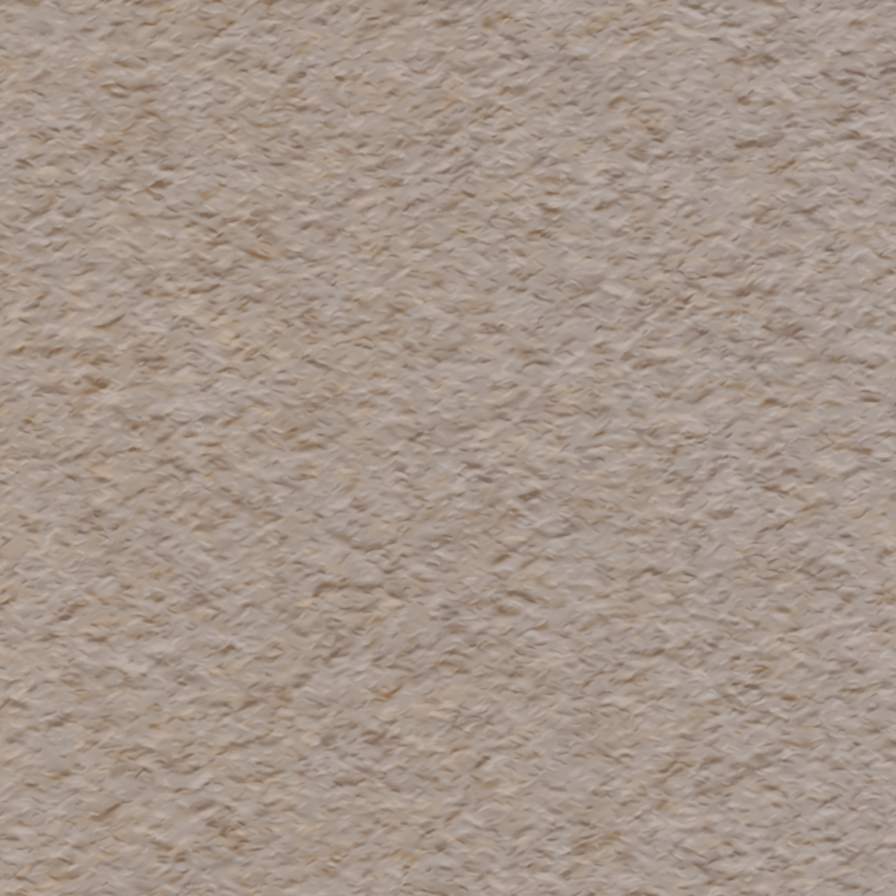
This texture is drawn by a Shadertoy shader. Its source:

```glsl
const vec3 BASE  = vec3(0.655, 0.597, 0.553);
const vec3 DARK  = vec3(0.555, 0.473, 0.412);
const vec3 LIGHT = vec3(0.722, 0.668, 0.632);
const vec3 WARM_SHIFT = vec3(0.018, -0.014, -0.062);

const vec2 COARSE_GRID = vec2(27.0, 58.0);   // fibre cells per canvas
const vec2 MEDIUM_GRID = vec2(43.0, 92.0);
const vec2 FINE_GRID   = vec2(78.0, 152.0);

const float TONE_GAIN    = 1.22;
const float MOTTLE_TONE  = 0.17;
const float MEAN_ANGLE   = 0.12;   // radians, rising to the right
const float ANGLE_SPREAD = 1.15;
const float FIBRE_WIDTH  = 0.31;   // in cell heights
const float SHADOW_DROP  = 0.45;   // in cell heights
const float SHADOW_DEPTH = 0.40;
const float WARM_CHANCE  = 0.17;

vec3 hash3(vec2 p) {
    vec3 q = fract(vec3(p.xyx) * vec3(0.1031, 0.1030, 0.0973));
    q += dot(q, q.yxz + 33.33);
    return fract((q.xxy + q.yzz) * q.zyx);
}

// Smooth, slow variation from layered sines, about -1 to 1
float drift(vec2 p) {
    float sum = 0.0;
    float amp = 0.5;
    for (int i = 0; i < 4; i++) {
        sum += amp * sin(p.x + 1.7 * sin(p.y)) * cos(p.y - 1.3 * sin(p.x * 0.8));
        p = mat2(1.3, 1.1, -1.1, 1.3) * p + 2.4;
        amp *= 0.65;
    }
    return sum;
}

float bump(float x) {
    return exp(-x * x);
}

// Scattered bent fibres with soft shadows: x = tone, y = warm tint
vec2 fibres(vec2 uv, vec2 grid, float seed, float flow) {
    vec2 home = floor(uv * grid);
    vec2 sum = vec2(0.0);
    for (int j = -2; j <= 2; j++) {
        for (int i = -1; i <= 1; i++) {
            vec2 cell = home + vec2(i, j);
            vec3 place = hash3(cell + seed);
            vec3 look  = hash3(cell + seed + 271.0);

            float angle = MEAN_ANGLE + flow + ANGLE_SPREAD * (place.z - 0.5);
            float c = cos(angle);
            float s = sin(angle);
            vec2 d = uv - (cell + place.xy) / grid;
            d = vec2(c * d.x + s * d.y, c * d.y - s * d.x);

            float along = d.x * grid.x / mix(0.42, 0.90, look.x);
            float across = d.y * grid.y + 0.8 * (look.y - 0.5) * along * along;
            float taper = 1.0 - smoothstep(0.25, 1.0, abs(along));
            float width = FIBRE_WIDTH * mix(0.75, 1.3, place.x);
            float body = taper * bump(across / width);
            float shadow = taper * bump((across + SHADOW_DROP) / width);

            float tone = mix(-1.0, 1.0, look.z);
            sum.x += tone * (body - SHADOW_DEPTH * shadow);
            float rare = fract(look.x * 17.0 + look.y * 5.0);
            sum.y += body * step(rare, WARM_CHANCE);
        }
    }
    return sum;
}

void mainImage(out vec4 fragColor, in vec2 fragCoord) {
    vec2 uv = fragCoord / iResolution.y;

    // Slow changes of direction, density and hue
    float flow = 0.16 * drift(uv * 9.0 + 4.0);
    float density = 1.0 + 0.20 * drift(uv * 13.0 + 8.0);
    float mottle = drift(uv * vec2(19.0, 27.0));
    float tint = drift(uv * 24.0 + 15.0);

    // Three sizes of fibre
    vec2 coarse = fibres(uv, COARSE_GRID, 13.0, flow);
    vec2 medium = fibres(uv, MEDIUM_GRID, 97.0, flow);
    vec2 fine   = fibres(uv, FINE_GRID, 181.0, flow);
    float tone = 0.62 * coarse.x + 0.82 * medium.x + 0.78 * fine.x;
    tone = TONE_GAIN * density * tone + MOTTLE_TONE * mottle;
    tone = clamp(tone, -1.5, 1.15);

    // Brown hollows, grey-beige ridges, scattered ochre fibres
    vec3 color = BASE + (DARK - BASE) * max(-tone, 0.0);
    color += (LIGHT - BASE) * max(tone, 0.0);
    float warmth = 0.45 * coarse.y + 0.50 * medium.y + 0.20 * fine.y;
    warmth += 0.25 * tint + 0.20 * (0.5 - uv.x) - 0.12;
    color += WARM_SHIFT * clamp(warmth, -0.3, 1.0);

    fragColor = vec4(color, 1.0);
}
```
